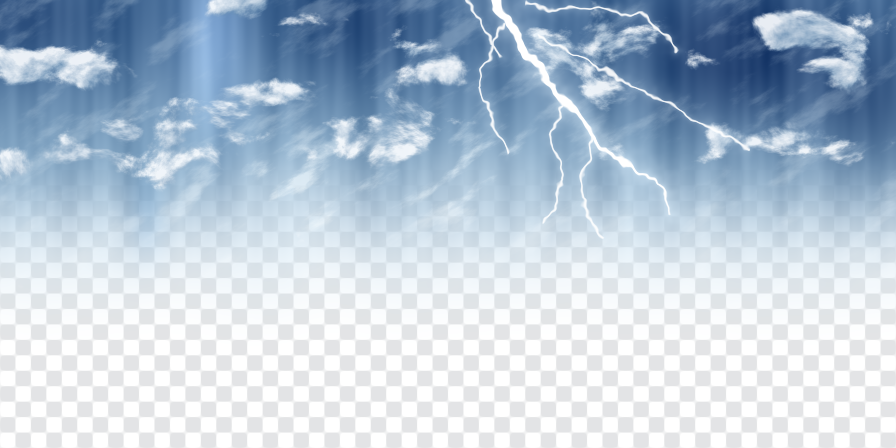
Give the GLSL for this background, as a Shadertoy shader.

```glsl
// A stormy blue sky with lit clouds, rain shafts and a branching lightning bolt,
// fading downward into a pale checkerboard. Clouds are gradient-noise fbm shaped
// by soft ellipses; the bolt is a set of segments in a noise-warped space.

vec2 gradientAt(vec2 cell) {
    vec3 h = fract(cell.xyx * vec3(.1031, .1030, .0973));
    h += dot(h, h.yzx + 33.33);
    float angle = 6.2832 * fract((h.x + h.y) * h.z);
    return vec2(cos(angle), sin(angle));
}

float noise(vec2 p) {
    vec2 i = floor(p), f = p - i;
    vec2 u = f * f * f * (f * (f * 6. - 15.) + 10.);
    vec2 e = vec2(1, 0);
    float low = mix(dot(gradientAt(i), f), dot(gradientAt(i + e), f - e), u.x);
    float high = mix(dot(gradientAt(i + e.yx), f - e.yx), dot(gradientAt(i + 1.), f - 1.), u.x);
    return mix(low, high, u.y);
}

float fbm(vec2 p) {
    float sum = 0., amp = .6;
    for (int i = 0; i < 6; i++) {
        sum += amp * noise(p);
        p = mat2(1.6, 1.2, -1.2, 1.6) * p + 7.3;
        amp *= .54;
    }
    return sum;
}

// Soft ellipse, 1 at its centre
float blob(vec2 p, vec2 centre, vec2 radius) {
    vec2 q = (p - centre) / radius;
    return exp(-dot(q, q));
}

// x: distance to the segment, y: position along it
vec2 segment(vec2 p, vec2 a, vec2 b) {
    vec2 ab = b - a;
    float t = clamp(dot(p - a, ab) / dot(ab, ab), 0., 1.);
    return vec2(length(p - a - ab * t), t);
}

// Cloud masses: centre.xy, radius.zw
float cloudMask(vec2 p) {
    vec4 masses[11] = vec4[](
        vec4(.56, .98, .15, .06), vec4(.10, .86, .17, .07), vec4(.36, .67, .22, .09),
        vec4(.03, .64, .10, .06), vec4(.59, .80, .13, .05), vec4(.84, .71, .18, .07),
        vec4(.96, .86, .13, .07), vec4(1.80, .93, .13, .07), vec4(1.89, .83, .09, .07),
        vec4(1.70, .69, .28, .05), vec4(1.36, .88, .18, .12));
    float mask = 0.;
    for (int i = 0; i < 11; i++) mask += blob(p, masses[i].xy, masses[i].zw);
    return min(mask, 1.1);
}

vec3 sky(vec2 p) {
    vec3 col = mix(vec3(.79, .88, .94), vec3(.49, .63, .75), smoothstep(.36, .66, p.y));
    col = mix(col, vec3(.27, .42, .59), smoothstep(.60, .98, p.y));
    float dark = blob(p, vec2(1.64, .89), vec2(.21, .16)) + .5 * blob(p, vec2(.80, .97), vec2(.16, .13))
               + .5 * blob(p, vec2(.03, .97), vec2(.22, .12)) + .5 * blob(p, vec2(1.95, .78), vec2(.15, .15));
    col = mix(col, vec3(.11, .23, .42), min(dark, .9));

    // Pale beams and rain shafts
    float shafts = noise(vec2(p.x * 13., p.y * 1.3)) + .5 * noise(vec2(p.x * 41., p.y * 2. + 5.));
    col += shafts * vec3(.16, .15, .13) * smoothstep(.3, .6, p.y);
    col += .28 * blob(p, vec2(.48, .92), vec2(.07, .22));
    col -= vec3(.15, .10, .05) * blob(p, vec2(.33, .50), vec2(.04, .12));

    // Thin slanted wisps below the clouds
    vec2 slant = mat2(.85, -.5, .5, .85) * p;
    float wisp = smoothstep(.02, .4, fbm(slant * vec2(5., 13.) + 3.));
    float haze = blob(p, vec2(.65, .56), vec2(.20, .12)) + blob(p, vec2(1.08, .60), vec2(.18, .10));
    col = mix(col, vec3(.90, .95, .98), min(wisp * (.25 + .6 * haze) + .25 * haze, .8));

    // Clouds, lit from the upper left
    vec2 q = p * vec2(7., 10.);
    q += .35 * vec2(noise(q * .8), noise(q * .8 + 9.));
    float body = fbm(q);
    float relief = body - fbm(q + vec2(-.12, .2));
    float cover = smoothstep(-.02, .24, body + .62 * cloudMask(p) - .42);
    float light = clamp(.55 + 1.7 * relief + .35 * body, 0., 1.);
    return mix(col, mix(vec3(.42, .57, .71), vec3(.98, .99, 1.), light), cover * .92);
}

// x: white-hot core, y: surrounding glow
vec2 lightning(vec2 p) {
    float pixel = 1. / iResolution.y;
    vec2 w = p + .016 * vec2(noise(p * 19.), noise(p * 19. + 40.))
               + .008 * vec2(noise(p * 55.), noise(p * 55. + 70.));
    vec2 trunk[10] = vec2[](
        vec2(1.10, 1.02), vec2(1.138, .943), vec2(1.172, .883), vec2(1.224, .83), vec2(1.263, .77),
        vec2(1.315, .714), vec2(1.354, .661), vec2(1.419, .615), vec2(1.477, .591), vec2(1.497, .523));
    float core = 0., near = 1.;
    for (int i = 0; i < 9; i++) {
        vec2 s = segment(w, trunk[i], trunk[i + 1]);
        float width = mix(.011, .002, (float(i) + s.y) / 9.);
        core = max(core, 1. - smoothstep(width - pixel, width + pixel, s.x));
        near = min(near, s.x);
    }
    // Joined branch segments: start.xy, end.zw
    vec4 twigs[12] = vec4[](
        vec4(1.12, .95, 1.065, .81), vec4(1.065, .81, 1.14, .655), vec4(1.263, .77, 1.23, .70),
        vec4(1.23, .70, 1.26, .60), vec4(1.26, .60, 1.22, .505), vec4(1.325, .70, 1.295, .56),
        vec4(1.295, .56, 1.34, .47), vec4(1.20, .92, 1.42, .81), vec4(1.42, .81, 1.67, .67),
        vec4(1.17, .99, 1.43, .97), vec4(1.43, .97, 1.51, .89), vec4(1.04, 1.01, 1.11, .88));
    float twigNear = 1.;
    for (int i = 0; i < 12; i++) twigNear = min(twigNear, segment(w, twigs[i].xy, twigs[i].zw).x);
    core = max(core, .9 * (1. - smoothstep(.0005, .0025 + pixel, twigNear)));
    return vec2(core, .6 * exp(-near * 42.) + .28 * exp(-twigNear * 90.));
}

void mainImage(out vec4 fragColor, in vec2 fragCoord) {
    vec2 p = fragCoord / iResolution.y;
    // Checkerboard of 29 rows
    vec2 wave = sin(p * 29. * 3.14159);
    float edge = 60. / iResolution.y;
    vec3 board = mix(vec3(.89, .895, .90), vec3(1), smoothstep(-edge, edge, wave.x * wave.y));

    float opacity = smoothstep(.22, .70, p.y + .04 * noise(p * vec2(5., 2.)));
    vec3 col = mix(board, sky(p), opacity);
    vec2 bolt = lightning(p);
    col = mix(col, vec3(.88, .95, 1.), bolt.y);
    col = mix(col, vec3(1), bolt.x);
    fragColor = vec4(clamp(col, 0., 1.), 1.);
}
```
